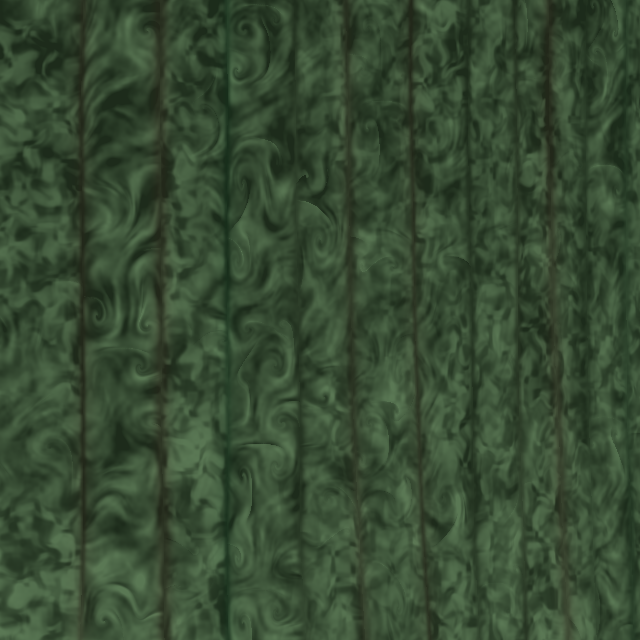
Reproduce this texture procedurally as a three.js fragment shader.

```glsl
// Hanging green damask curtain: uneven vertical folds split the cloth into panels,
// each filled with feathery strokes (noise smeared along a curling flow) or with
// small woven blocks (hard-edged value noise), then lit and tinted by the folds.
varying vec2 vUv;

#define SHADOW_GREEN vec3(0.112, 0.170, 0.105)
#define LIGHT_GREEN vec3(0.342, 0.456, 0.320)
#define WARM_SHIFT vec3(0.022, -0.013, -0.003)
#define FOLDS 11
#define FOLD_DRIFT 0.032
#define STROKE_STEPS 10
#define STROKE_LENGTH 0.042
#define STROKE_CONTRAST 2.5
#define BLOCK_CONTRAST 0.82
#define PATCH_CONTRAST 0.22
#define BASE_TONE 0.51

float hash(vec2 p) {
  vec3 q = fract(p.xyx * 0.1031);
  q += dot(q, q.yzx + 33.33);
  return fract((q.x + q.y) * q.z);
}

// Value noise; a larger edge gives flatter cells with crisper borders.
float noise(vec2 p, float edge) {
  vec2 cell = floor(p);
  vec2 f = smoothstep(edge, 1.0 - edge, fract(p));
  float low = mix(hash(cell), hash(cell + vec2(1.0, 0.0)), f.x);
  float high = mix(hash(cell + vec2(0.0, 1.0)), hash(cell + 1.0), f.x);
  return mix(low, high, f.y);
}

// Curling flow: follows the level lines of a smooth hill field, leaning diagonal.
vec2 flow(vec2 p) {
  vec2 q = p * 13.0 + 40.0;
  float here = noise(q, 0.0);
  float dx = noise(q + vec2(0.1, 0.0), 0.0) - here;
  float dy = noise(q + vec2(0.0, 0.1), 0.0) - here;
  return normalize(vec2(dy, -dx) * 10.0 + vec2(0.28, 0.24));
}

// Curved plumes: average fine and leaf-sized noise while walking along the flow.
float strokes(vec2 p) {
  float sum = 0.0;
  for (int i = 0; i < STROKE_STEPS; i++) {
    p += flow(p) * STROKE_LENGTH / float(STROKE_STEPS);
    sum += 0.58 * noise(p * 98.0, 0.0) + 0.42 * noise(p * 44.0 + 17.0, 0.1);
  }
  return sum / float(STROKE_STEPS);
}

// Woven rectangles in three sizes, bent so that rows and borders stay uneven.
float blocks(vec2 p) {
  vec2 bend = vec2(noise(p * 38.0, 0.0), noise(p * 38.0 + 60.0, 0.0));
  p += 0.020 * bend;
  float v = 0.28 * noise(p * vec2(30.0, 22.0), 0.15)
          + 0.38 * noise(p * vec2(56.0, 48.0) + 11.0, 0.18)
          + 0.34 * noise(p * vec2(84.0, 100.0) + 29.0, 0.10);
  return smoothstep(0.17, 0.83, v);
}

void main() {
  vec2 uv = vUv;
  float fall = 1.0 - uv.y;

  // Folds: creases crowd together to the right and lean as they fall.
  float panel = 0.0, shade = 0.0, seam = 0.0, warmth = 0.0;
  for (int i = 0; i < FOLDS; i++) {
    float k = float(i);
    float size = hash(vec2(k, 3.7));
    float lean = hash(vec2(k, 8.2));
    float center = 0.128 + 0.12 * k - 0.0035 * k * k;
    center += 0.028 * (hash(vec2(k, 5.1)) - 0.5) * min(k, 1.0);
    center += FOLD_DRIFT * lean * fall * fall * min(k * 0.25, 1.0);
    center += 0.005 * (noise(vec2(k * 7.3, uv.y * 6.0), 0.0) - 0.5);
    float d = uv.x - center;
    float width = mix(0.0035, 0.010, size);
    float crease = exp(-d * d / (width * width));
    float hollow = exp(-d * d / 0.00035);
    float depth = 0.4 + 1.1 * noise(vec2(k * 5.9, uv.y * 5.0), 0.0);
    shade += depth * (0.22 * crease + 0.10 * hollow);
    seam = max(seam, exp(-d * d / 0.00002));
    warmth += (0.7 * crease + 0.5 * hollow) * (k < 2.0 ? 1.0 : 2.0 * lean - 1.0);
    panel += step(0.0, d);
  }

  // Cloth pattern: shifted per panel and squeezed where folds are tight.
  vec2 cloth = vec2(uv.x * (1.0 + 0.35 * uv.x), uv.y) + panel * vec2(0.37, 1.73);
  float odd = mod(panel, 2.0);
  float plume = odd * (1.0 - 0.65 * smoothstep(0.3, 0.8, uv.x));
  plume += (1.0 - odd) * smoothstep(0.45, 0.7, noise(cloth * 7.0 + 80.0, 0.0)) * 0.75;
  float feather = (strokes(cloth) - 0.5) * STROKE_CONTRAST;
  float weave = (blocks(cloth) - 0.5) * BLOCK_CONTRAST;
  float patches = (noise(cloth * vec2(17.0, 12.0) + 5.0, 0.0) - 0.5) * PATCH_CONTRAST;
  float pattern = mix(weave, feather, 0.88 * plume) + patches;

  // Light: brighter toward the hem, dim at the upper left, fading in the seams.
  float tone = BASE_TONE + 0.20 * (fall - 0.5);
  tone -= 0.08 * (1.0 - smoothstep(0.0, 0.5, uv.x)) * uv.y;
  tone += pattern * (1.0 - 0.75 * seam) - shade;
  tone += 0.05 * (noise(uv * 170.0, 0.0) - 0.5);

  // Colour: shadow to light green, with brownish and bluish folds.
  vec3 color = mix(SHADOW_GREEN, LIGHT_GREEN, clamp(tone, 0.0, 1.05));
  color += WARM_SHIFT * clamp(warmth, -1.0, 1.0);
  gl_FragColor = vec4(color, 1.0);
}
```
